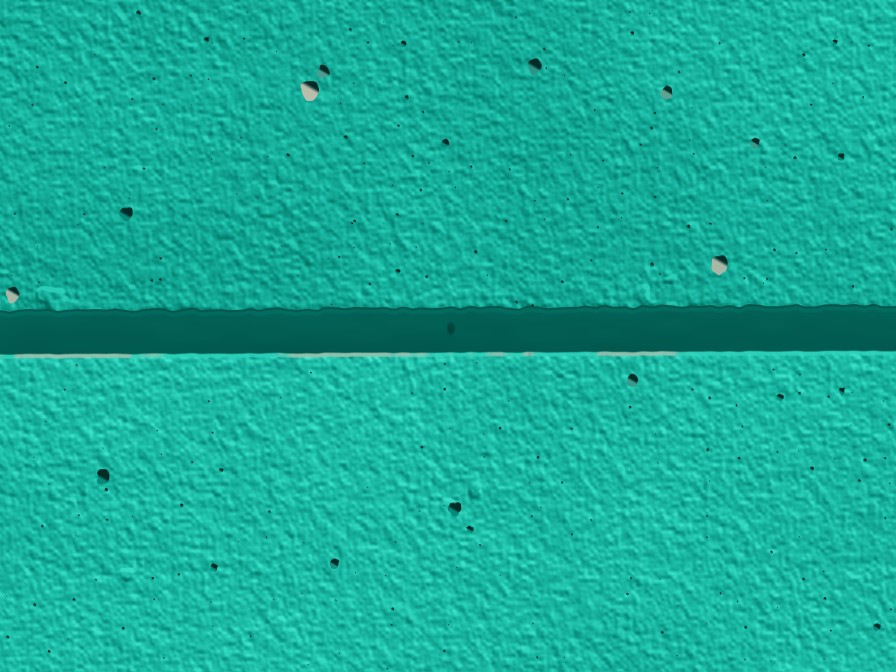
A Shadertoy shader for this texture:

```glsl
// Sunlit, painted teal concrete wall with pits and a shaded horizontal groove.
#define LIGHT_DIR vec2(0.5, 0.866)
#define GRAIN_SCALE 95.0
#define GRAIN_STRENGTH 0.50
#define UPPER_TONE 0.668
#define LOWER_TONE 0.715
#define GROOVE_TONE 0.365
#define PIT_DENSITY 0.34
#define PIT_COUNT 12
#define PATCH_COUNT 7
#define BARE_CONCRETE vec3(0.73, 0.74, 0.67)

// Landmark pits: centre, radius, amount of bare concrete
const vec4 PITS[PIT_COUNT] = vec4[](
    vec4(0.460, 0.865, 0.0140, 1.0), vec4(0.481, 0.893, 0.0095, 0.4),
    vec4(0.796, 0.901, 0.0105, 0.2), vec4(0.992, 0.863, 0.0090, 0.5),
    vec4(1.070, 0.607, 0.0130, 0.9), vec4(0.019, 0.561, 0.0105, 0.9),
    vec4(1.124, 0.787, 0.0070, 0.3), vec4(0.188, 0.682, 0.0100, 0.0),
    vec4(0.941, 0.434, 0.0085, 0.3), vec4(0.498, 0.161, 0.0070, 0.1),
    vec4(0.677, 0.243, 0.0100, 0.0), vec4(0.154, 0.290, 0.0110, 0.0));

// Roughly cast patches: centre, radius
const vec3 PATCHES[PATCH_COUNT] = vec3[](
    vec3(0.640, 0.880, 0.050), vec3(0.980, 0.570, 0.055),
    vec3(0.135, 0.250, 0.045), vec3(0.080, 0.565, 0.045),
    vec3(0.690, 0.270, 0.045), vec3(1.277, 0.210, 0.035),
    vec3(0.205, 0.150, 0.040));

float hash(vec2 p) {
    vec3 q = fract(p.xyx * 0.1031);
    q += dot(q, q.yzx + 33.33);
    return fract((q.x + q.y) * q.z);
}

float noise(vec2 p) {
    vec2 cell = floor(p), f = fract(p);
    f = f * f * (3.0 - 2.0 * f);
    return mix(mix(hash(cell), hash(cell + vec2(1, 0)), f.x),
               mix(hash(cell + vec2(0, 1)), hash(cell + vec2(1, 1)), f.x), f.y);
}

// Teal paint, from deep shade to highlight
vec3 paint(float tone) {
    return vec3(0.385 * pow(tone, 4.0), tone, 0.885 * tone);
}

float roughness(vec2 p) {
    float rough = 0.0;
    for (int i = 0; i < PATCH_COUNT; i++)
        rough += smoothstep(1.0, 0.2, length(p - PATCHES[i].xy) / PATCHES[i].z);
    return rough;
}

float grainHeight(vec2 p, float rough) {
    vec2 turned = mat2(0.8, -0.6, 0.6, 0.8) * p + 7.0;
    float fine = 0.50 * noise(turned * GRAIN_SCALE)
               + 0.33 * noise(p * GRAIN_SCALE * 1.9 + 31.0)
               + 0.25 * noise(turned * GRAIN_SCALE * 0.4 + 11.0);
    return fine + rough * smoothstep(0.55, 0.85, noise(p * 48.0 + 5.0));
}

// A hole whose rim shades the side nearest the light
vec3 addPit(vec3 base, vec2 q, float radius, float bare, float px) {
    float wobble = 0.5 * (noise(q / radius * 1.4 + radius * 9000.0) - 0.5);
    float d = length(q * vec2(1.1, 0.95)) + wobble * radius;
    float inside = smoothstep(radius + px, radius - px, d);
    float shade = smoothstep(-0.2, 0.35, dot(q, LIGHT_DIR) / radius + 0.25 - 0.55 * bare);
    vec3 lit = mix(paint(0.54), BARE_CONCRETE, bare);
    return mix(base, mix(lit, paint(0.17), shade), inside);
}

// One small pit in some cells of a grid
vec3 scatterPits(vec3 base, vec2 p, float cells, float px) {
    vec2 id = floor(p * cells);
    vec2 offset = 0.2 + 0.6 * vec2(hash(id + 17.0), hash(id + 59.0));
    float size = hash(id + 83.0);
    float radius = mix(0.018, 0.062, size * size) / cells;
    vec3 pitted = addPit(base, p - (id + offset) / cells, radius, 0.0, px);
    return mix(base, pitted, step(hash(id + 3.0), PIT_DENSITY));
}

void mainImage(out vec4 fragColor, in vec2 fragCoord) {
    vec2 p = fragCoord / iResolution.y;
    float px = 0.75 / iResolution.y;

    // Groove edges, slightly tilted and chipped
    float chip = noise(vec2(p.x * 70.0, 4.0)) - 0.5;
    float top = 0.538 + 0.0065 * p.x + 0.005 * chip;
    float bottom = 0.4717 + 0.004 * p.x + 0.0015 * chip;
    float upper = smoothstep(bottom - px, bottom + px, p.y);

    // Broad light and fine embossed grain
    float upperTone = UPPER_TONE + 0.045 * smoothstep(0.65, 1.3, p.x) * smoothstep(0.6, 1.0, p.y);
    float tone = mix(LOWER_TONE, upperTone, upper);
    tone += 0.035 * (noise(p * 5.0 + 2.0) - 0.5) + 0.02 * (noise(p * 17.0) - 0.5);
    float rough = roughness(p);
    vec2 reach = LIGHT_DIR * 0.0022;
    float slope = grainHeight(p - reach, rough) - grainHeight(p + reach, rough);
    tone += clamp(GRAIN_STRENGTH * slope, -0.26, 0.15);
    tone -= 0.08 * upper * smoothstep(0.007, 0.0, p.y - top);
    tone += 0.05 * (1.0 - upper) * smoothstep(0.018, 0.002, bottom - p.y);
    vec3 color = paint(tone);

    // Pits in the sunlit faces
    color = scatterPits(color, p, 11.0, px);
    color = scatterPits(color, p + 3.7, 23.0, px);
    for (int i = 0; i < PIT_COUNT; i++)
        color = addPit(color, p - PITS[i].xy, PITS[i].z, PITS[i].w, px);

    // Shaded groove with a faint ceiling and a stain
    float depth = (p.y - bottom) / (top - bottom);
    float grooveTone = GROOVE_TONE + 0.035 * (depth - 0.5) + 0.02 * (noise(p * vec2(20, 60)) - 0.5);
    grooveTone += 0.04 * smoothstep(0.84, 0.90, depth) - 0.11 * smoothstep(0.93, 1.0, depth);
    grooveTone -= 0.10 * smoothstep(0.010, 0.004, length((p - vec2(0.671, 0.511)) * vec2(1.3, 0.8)));
    float groove = upper * smoothstep(top + px, top - px, p.y);
    color = mix(color, paint(grooveTone), groove);

    // Bright lower lip with worn paint
    float lip = smoothstep(0.0035 + px, 0.0015, abs(p.y - bottom + 0.002));
    float worn = smoothstep(0.42, 0.65, noise(vec2(p.x * 13.0 + 2.0, 8.0)) + 0.35 * chip);
    color = mix(color, mix(paint(0.82), BARE_CONCRETE, 0.8 * worn), 0.85 * lip);

    fragColor = vec4(clamp(color, 0.0, 1.0), 1.0);
}
```
